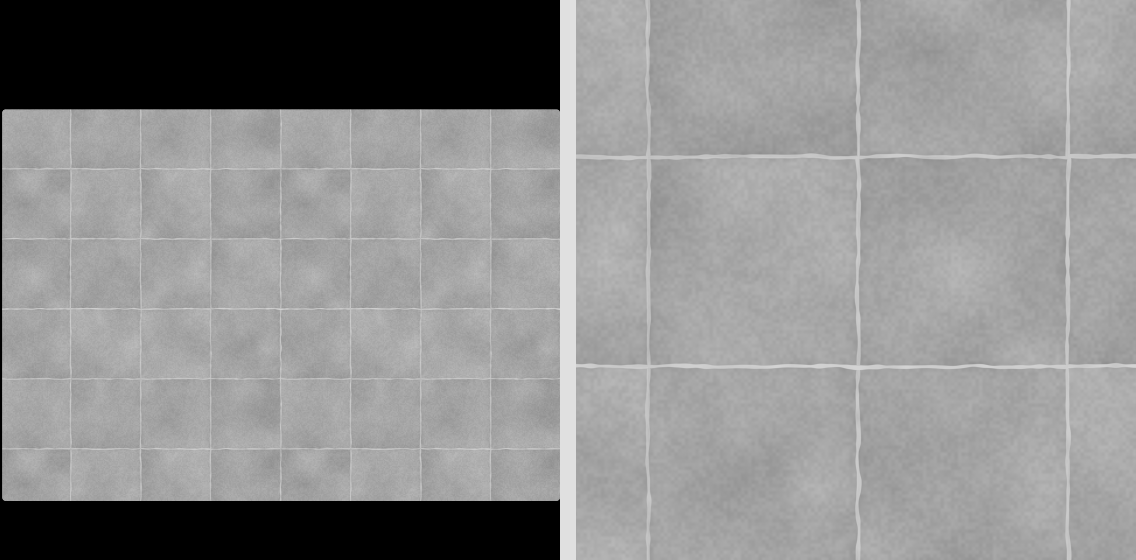
Left, the full canvas; right, a detail of the centre.
Write a WebGL 2 fragment shader that draws this texture.

```glsl
#version 300 es
precision highp float;

uniform vec2 u_resolution;
out vec4 outColor;

#define TILE_SIZE 0.125
#define GRID_ORIGIN vec2(0.1263, 0.0734)
#define PANEL_MIN vec2(0.0039, 0.1055)
#define PANEL_MAX vec2(1.0, 0.8047)
#define CORNER_RADIUS 0.006
#define TILE_GRAY 0.652
#define GROUT_GRAY 0.83
#define GROUT_HALF_WIDTH 0.0011
#define PATTERN_PERIOD 4.0
#define CLOUD_AMOUNT 0.15
#define GRAIN_AMOUNT 0.045
#define WOBBLE 0.012

float hash(vec2 p) {
    vec3 q = fract(p.xyx * vec3(0.1031, 0.1030, 0.0973));
    q += dot(q, q.yzx + 33.33);
    return fract((q.x + q.y) * q.z);
}

float noise(vec2 p) {
    vec2 i = floor(p);
    vec2 f = fract(p);
    f = f * f * (3.0 - 2.0 * f);
    float low = mix(hash(i), hash(i + vec2(1.0, 0.0)), f.x);
    float high = mix(hash(i + vec2(0.0, 1.0)), hash(i + vec2(1.0, 1.0)), f.x);
    return mix(low, high, f.y);
}

float fbm(vec2 p) {
    float sum = 0.0;
    float amplitude = 0.5;
    for (int i = 0; i < 5; i++) {
        sum += amplitude * noise(p);
        p = mat2(1.6, 1.2, -1.2, 1.6) * p + 7.3;
        amplitude *= 0.5;
    }
    return sum;
}

float roundedBox(vec2 p, vec2 halfSize, float radius) {
    vec2 q = abs(p) - halfSize + radius;
    return length(max(q, 0.0)) + min(max(q.x, q.y), 0.0) - radius;
}

// Cloudy cement face; the set of tiles recurs every PATTERN_PERIOD cells
float tileFace(vec2 grid) {
    vec2 id = mod(floor(grid), PATTERN_PERIOD);
    vec2 local = fract(grid);
    vec2 seed = id * 37.0 + 11.0;
    float tone = (hash(id + 5.0) - 0.5) * 0.025;
    float clouds = (fbm(local * 2.3 + seed) - 0.48) * CLOUD_AMOUNT;
    float mottle = (noise(local * 24.0 + seed * 3.0) - 0.5) * 0.018;
    float grain = (noise(local * 60.0 + seed * 5.0) - 0.5) * GRAIN_AMOUNT;
    return TILE_GRAY + tone + clouds + mottle + grain;
}

// One family of joints: x = grout coverage, y = shading of the worn tile edge
vec2 joint(float across, float along, float seed, float pixel) {
    float index = floor(across + 0.5);
    float id = mod(index, PATTERN_PERIOD) * 19.0 + seed;
    float s = mod(along, PATTERN_PERIOD);
    float wobble = (noise(vec2(s * 9.0, id)) - 0.5) * WOBBLE;
    float d = abs(across - index + wobble) * TILE_SIZE;
    float halfWidth = GROUT_HALF_WIDTH * (0.65 + 0.7 * noise(vec2(s * 22.0, id + 7.0)));
    float strength = 0.65 + 0.35 * hash(vec2(id, 3.0));
    strength *= 0.75 + 0.25 * noise(vec2(s * 13.0, id + 12.0));
    float grout = 1.0 - smoothstep(halfWidth - 0.75 * pixel, halfWidth + 0.75 * pixel, d);
    float wear = exp(-d / 0.0025) * noise(vec2(s * 16.0, id + 4.0));
    return vec2(grout * strength, wear);
}

void main() {
    vec2 uv = gl_FragCoord.xy / u_resolution;
    float pixel = 1.0 / min(u_resolution.x, u_resolution.y);
    vec2 grid = (uv - GRID_ORIGIN) / TILE_SIZE;

    // Tiles with worn edges, then grout on top
    vec2 vertical = joint(grid.x, grid.y, 2.0, pixel);
    vec2 horizontal = joint(grid.y, grid.x, 101.0, pixel);
    float gray = tileFace(grid) - 0.07 * max(vertical.y, horizontal.y);
    gray = mix(gray, GROUT_GRAY, max(vertical.x, horizontal.x));

    // Rounded panel on black
    vec2 center = 0.5 * (PANEL_MIN + PANEL_MAX);
    float edge = roundedBox(uv - center, 0.5 * (PANEL_MAX - PANEL_MIN), CORNER_RADIUS);
    float panel = 1.0 - smoothstep(-0.5 * pixel, 0.5 * pixel, edge);
    outColor = vec4(vec3(gray * panel), 1.0);
}
```
